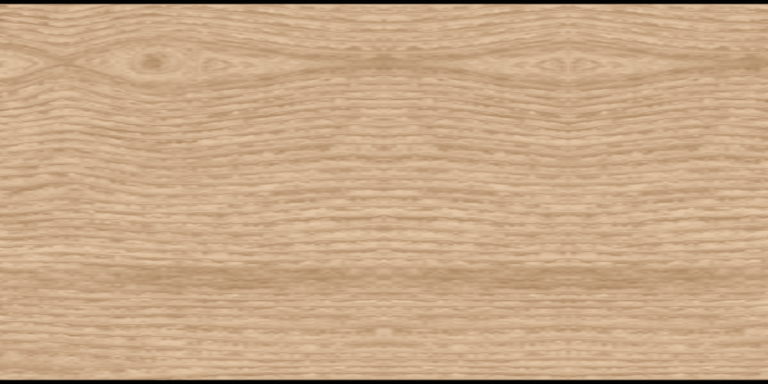
This texture is drawn by a WebGL 1 fragment shader. Its source:

```glsl
precision highp float;
// Pale sawn wood with a knot and long cathedral figures, framed by thin black
// bars. A height field bulging around the heart line gives the growth rings;
// stretched value noise gives the fibres, and folding x mirrors the veneer.

uniform vec2 u_resolution;

const vec3 DARK_WOOD = vec3(0.73, 0.59, 0.45);
const vec3 LIGHT_WOOD = vec3(0.85, 0.73, 0.60);
const vec3 BAR_COLOR = vec3(0.008, 0.008, 0.004);
const float BAR_HEIGHT = 0.0105;
const float SEAM_X = 0.5;              // first mirror seam
const float FOLD_X = 0.26;             // source column of the second seam
const vec2 KNOT_CENTER = vec2(0.202, 0.833);
const vec2 KNOT_RADIUS = vec2(0.056, 0.047);
const float FIGURE_HEIGHT = 0.064;
const float FIGURE_FALLOFF = 4.0;
const float RING_COUNT = 41.0;         // rings per canvas height
const float RING_CONTRAST = 0.62;
const float FIBRE_CONTRAST = 0.62;
const float FLECK_CONTRAST = 0.42;
const float MEAN_TONE = 0.61;

float hash(vec2 p) {
  vec3 q = fract(p.xyx * 0.1031);
  q += dot(q, q.yzx + 33.33);
  return fract((q.x + q.y) * q.z);
}

float noise(vec2 p) {
  vec2 i = floor(p);
  vec2 f = fract(p);
  f = f * f * (3.0 - 2.0 * f);
  return mix(mix(hash(i), hash(i + vec2(1.0, 0.0)), f.x),
             mix(hash(i + vec2(0.0, 1.0)), hash(i + vec2(1.0, 1.0)), f.x), f.y);
}

// Mirrors the right half so that figures repeat symmetrically.
float foldVeneer(float x) {
  return x < SEAM_X ? x : FOLD_X + abs(x - (2.0 * SEAM_X - FOLD_X));
}

// Half height of the cathedral figures along the heart line.
float figureProfile(float x) {
  float dx = x - KNOT_CENTER.x;
  float reach = dx > 0.0 ? 0.26 : 0.14;
  float center = smoothstep(0.0, 1.0, 1.0 - abs(dx) / reach);
  float side = smoothstep(0.0, 1.0, 1.0 - x / 0.10);
  return FIGURE_HEIGHT * (center + 0.7 * side);
}

// Signed distance across the grain: negative inside a figure.
float grainField(vec2 p, float knot) {
  float d = p.y - KNOT_CENTER.y;
  d += 0.014 * (noise(vec2(p.x * 9.0, p.y * 5.0 + 7.0)) - 0.5);
  float away = sqrt(d * d + 0.00003);
  float g = away - figureProfile(p.x) * exp(-away * FIGURE_FALLOFF);
  float around = (knot - 1.0) * KNOT_RADIUS.y;
  return mix(around, g, smoothstep(0.75, 1.35, knot));
}

// Slow rise to pale wood, then a narrow dark line.
float ringProfile(float phase) {
  float f = fract(phase);
  return smoothstep(0.0, 0.5, f) * (1.0 - smoothstep(0.80, 1.0, f));
}

void main() {
  vec2 uv = gl_FragCoord.xy / u_resolution;
  vec2 p = vec2(foldVeneer(uv.x), uv.y);
  float along = p.x * 2.0;

  // Grain field, with a wobbly ellipse for the knot
  vec2 k = (p - KNOT_CENTER) / KNOT_RADIUS;
  float knot = length(k) + 0.35 * (noise(k * 1.6 + 20.0) - 0.5);
  float g = grainField(p, knot);

  // Fibres run along the grain
  float fibre = noise(vec2(along * 26.0, g * 150.0 + 40.0));
  float fleck = noise(vec2(along * 75.0, p.y * 190.0 + 11.0));
  float streak = noise(vec2(along * 5.0, g * 75.0 + 90.0));

  // Growth rings with uneven spacing, ragged edges and varied strength
  float phase = g * RING_COUNT + 1.6 * noise(vec2(along * 1.2, p.y * 11.0));
  phase += 0.30 * (fibre - 0.5) + 0.22 * (fleck - 0.5);
  float strength = 0.55 + 0.75 * noise(vec2(along * 2.5, g * 30.0 + 3.0));

  // Broad zones: heart band, pale figures and a brown lower band
  float inside = 1.0 - smoothstep(-0.012, 0.002, g);
  float heart = (1.0 - inside) * (1.0 - smoothstep(0.016, 0.040, g));
  float bandY = uv.y + 0.012 * noise(vec2(along * 3.0, 5.0));
  float lower = 1.0 - smoothstep(0.018, 0.048, abs(bandY - 0.275));
  float pale = 1.0 - smoothstep(0.010, 0.040, abs(bandY - 0.345));
  float core = 1.0 - smoothstep(0.22, 0.50, knot);
  strength *= 1.0 - 0.55 * max(max(inside, heart), lower);

  float tone = MEAN_TONE;
  tone += RING_CONTRAST * strength * (ringProfile(phase) - 0.62);
  tone += FIBRE_CONTRAST * (fibre - 0.5) + FLECK_CONTRAST * (fleck - 0.5);
  tone += 0.35 * (streak - 0.5);
  tone += 0.14 * inside - 0.36 * heart - 0.26 * lower + 0.12 * pale - 0.45 * core;
  tone += 0.22 * (noise(vec2(along * 1.5, p.y * 7.0 + 60.0)) - 0.5);
  vec3 color = mix(DARK_WOOD, LIGHT_WOOD, clamp(tone, -0.4, 1.3));

  // Black bars at the top and bottom
  float edge = min(uv.y, 1.0 - uv.y);
  float wood = smoothstep(BAR_HEIGHT - 0.003, BAR_HEIGHT + 0.003, edge);
  gl_FragColor = vec4(mix(BAR_COLOR, color, wood), 1.0);
}
```
